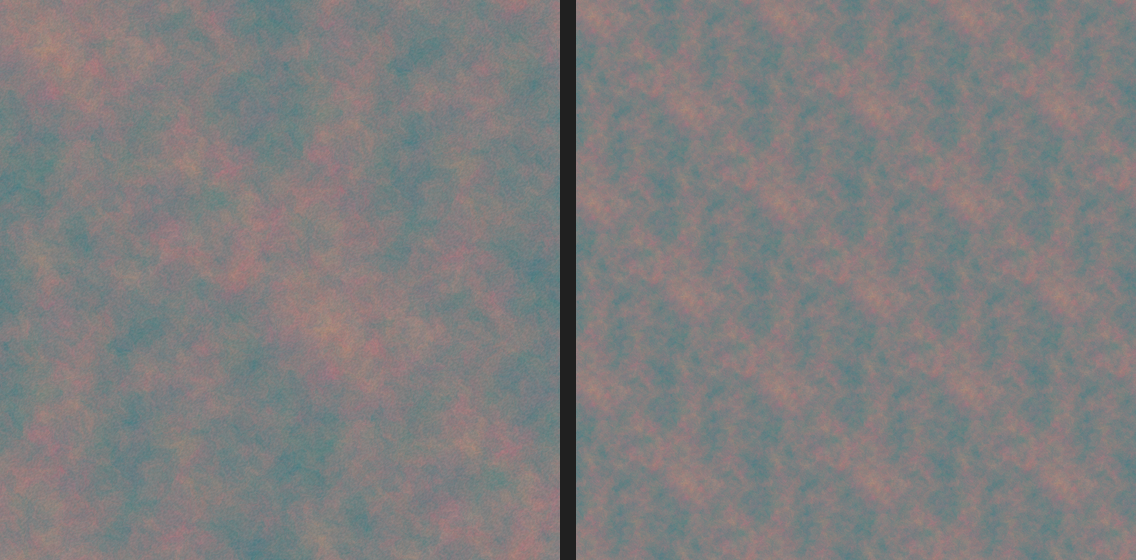
Left, the tile; right, the same tile 3 across and 3 down.
A Shadertoy shader for this texture:

```glsl
// Mottled plaster in dusty teal, grey and rose, with a fine diagonal grain.
// Wrapping gradient noise is summed on a lattice turned by 45 degrees; red
// carries the mottling while green and blue drift slightly in the warm parts.

const float TAU = 6.2831853;

// Random unit gradient for a lattice cell
vec2 cellGradient(ivec2 cell, int seed) {
    uint h = uint(cell.x) * 1597u + uint(cell.y) * 51749u + uint(seed) * 7919u;
    h = (h ^ (h >> 15)) * 73244475u;
    h = (h ^ (h >> 13)) * 73244475u;
    h ^= h >> 16;
    float angle = TAU * float(h & 65535u) / 65536.0;
    return vec2(cos(angle), sin(angle));
}

float cornerSlope(ivec2 cell, ivec2 corner, vec2 f, ivec2 period, int seed) {
    ivec2 wrapped = (cell + corner) % period;
    return dot(cellGradient(wrapped, seed), f - vec2(corner));
}

// Gradient noise that repeats after a whole number of cells
float gradientNoise(vec2 p, vec2 period, int seed) {
    p = mod(p, period);
    ivec2 cell = ivec2(floor(p));
    ivec2 wrap = ivec2(period);
    vec2 f = fract(p);
    vec2 fade = f * f * f * (f * (f * 6.0 - 15.0) + 10.0);
    float low = mix(cornerSlope(cell, ivec2(0, 0), f, wrap, seed),
                    cornerSlope(cell, ivec2(1, 0), f, wrap, seed), fade.x);
    float high = mix(cornerSlope(cell, ivec2(0, 1), f, wrap, seed),
                     cornerSlope(cell, ivec2(1, 1), f, wrap, seed), fade.x);
    return mix(low, high, fade.y);
}

// Octaves of wrapping noise, each shifted so the lattices do not line up
float cloud(vec2 p, float cells, int octaves, float gain, int seed) {
    float sum = 0.0;
    float amplitude = 1.0;
    for (int i = 0; i < octaves; i++) {
        vec2 shift = vec2(0.37, 0.71) * float(i + 1);
        sum += amplitude * gradientNoise(p * cells + shift, vec2(cells), seed + i * 17);
        amplitude *= gain;
        cells *= 2.0;
    }
    return sum;
}

void mainImage(out vec4 fragColor, in vec2 fragCoord) {
    vec2 uv = fragCoord / iResolution.xy;

    // Turned lattice: a full step in x or y is a whole step in both axes
    vec2 q = vec2(uv.x + uv.y, uv.y - uv.x);

    // Rough warp frays the patch outlines
    vec2 warp = vec2(cloud(q, 8.0, 5, 0.7, 211), cloud(q, 8.0, 5, 0.7, 307));
    vec2 warped = q + 0.025 * warp;

    // Broad rose and teal regions, then ragged mottling at every scale
    float regions = 0.036 * cos(TAU * (warped.x - 0.06)) + 0.016 * cos(TAU * warped.y);
    float mottle = 0.12 * cloud(warped, 4.0, 7, 0.85, 11);
    float warmth = regions + mottle;

    // Short strokes stretched along the rising diagonal
    float grain = 0.05 * gradientNoise(q * vec2(136.0, 208.0), vec2(136.0, 208.0), 401);

    // Hue drift between pink and tan, strongest where the surface is warm
    float drift = 1.0 + 10.0 * max(warmth, 0.0);
    float greenDrift = 0.019 * drift * cloud(warped, 8.0, 6, 0.8, 503);
    float blueDrift = 0.009 * drift * cloud(warped, 8.0, 6, 0.8, 701);

    vec3 color = vec3(0.503 + warmth, 0.498 + greenDrift, 0.5 - 0.06 * warmth + blueDrift);
    color += grain * vec3(1.0, 0.7, 0.7);

    fragColor = vec4(clamp(color, 0.0, 1.0), 1.0);
}
```
